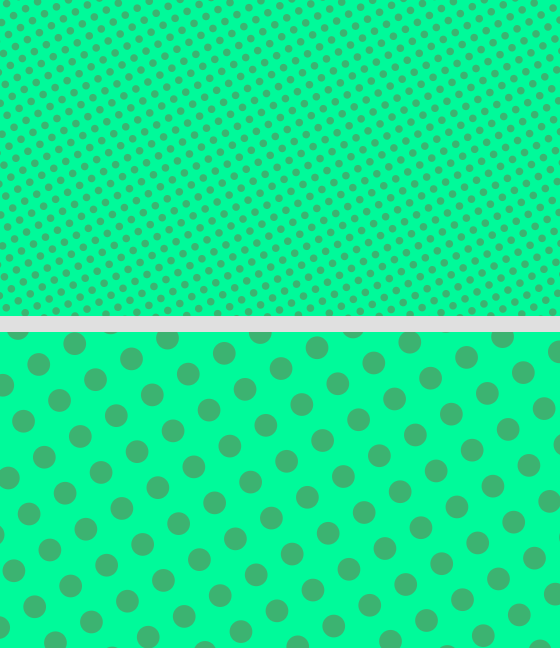
Top: the whole. Bottom: its middle third, enlarged.
Give the GLSL for this pattern, as a Shadertoy shader.

```glsl
vec2 rotate(vec2 p, float angle) {
    float c = cos(angle), s = sin(angle);
    return vec2(c * p.x + s * p.y, c * p.y - s * p.x);
}

void mainImage(out vec4 fragColor, in vec2 fragCoord) {
    // Centred coordinates, canvas height = 1
    vec2 p = (fragCoord - 0.5 * iResolution.xy) / iResolution.y;

    // Square grid of dots, tilted by 30 degrees
    float spacing = 0.04384;
    vec2 grid = rotate(p - vec2(0.0289, -0.0077), radians(30.0)) / spacing;
    vec2 cell = fract(grid + 0.5) - 0.5;

    // Smooth-edged dot, radius relative to the spacing
    float pixel = 1.0 / (iResolution.y * spacing);
    float dotDistance = length(cell) - 0.273;
    float coverage = clamp(0.5 - dotDistance / pixel, 0.0, 1.0);

    vec3 springGreen = vec3(0.0, 0.98, 0.604);
    vec3 seaGreen = vec3(0.235, 0.702, 0.443);
    fragColor = vec4(mix(springGreen, seaGreen, coverage), 1.0);
}
```
